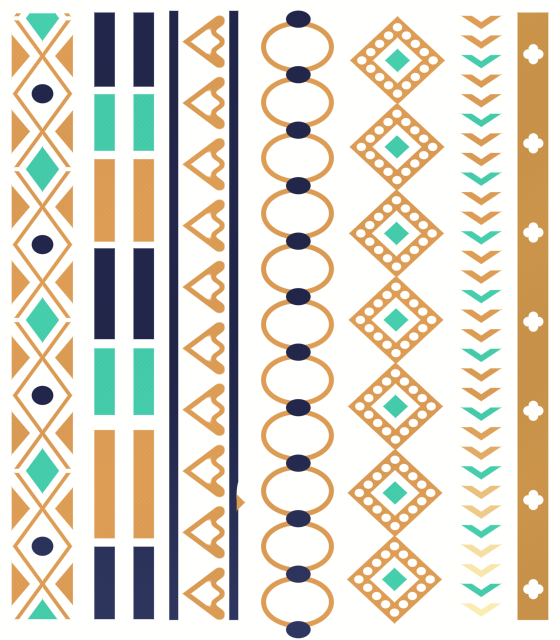
Give the GLSL for this pattern, as a WebGL 2 fragment shader.

```glsl
#version 300 es
precision highp float;
// Seven vertical ornament strips on white: braid, bars, hearts, rings, dotted
// diamonds, chevrons and a pierced band. Each strip snaps to its nearest repeat
// and paints signed distances; the lower chevrons fade and one rail is chipped.
uniform vec2 u_resolution;
out vec4 fragColor;

const vec2 SHEET = vec2(672.0, 768.0);   // design units across the canvas
const vec3 PAPER = vec3(1.0, 1.0, 0.995);
const vec3 GOLD = vec3(0.86, 0.61, 0.33);
const vec3 BAND_GOLD = vec3(0.79, 0.575, 0.29);
const vec3 PALE_GOLD = vec3(0.985, 0.93, 0.70);
const vec3 NAVY = vec3(0.13, 0.15, 0.29);
const vec3 FADED_NAVY = vec3(0.18, 0.21, 0.37);
const vec3 GREEN = vec3(0.27, 0.80, 0.67);
const float TOP = 15.0, BOTTOM = 744.0;
// first centre, spacing, last index
const vec3 HEARTS = vec3(50.0, 73.6, 9.0);
const vec3 BEADS = vec3(23.0, 66.6, 11.0);
const vec3 RINGS = vec3(56.3, 66.6, 10.0);
const vec3 DIAMONDS = vec3(72.5, 103.8, 6.0);
const vec3 CHEVRONS = vec3(27.0, 23.5, 30.0);
const vec3 FLOWERS = vec3(65.0, 107.0, 6.0);
const float BRAID_STEP = 181.0, BRAID_START = 22.0;
const float HEART_LINE = 3.0, RING_LINE = 3.0, BRAID_LINE = 2.2;
const vec2 BARS[7] = vec2[7](vec2(15, 104), vec2(113, 181), vec2(191, 290),
  vec2(298, 407), vec2(418, 498), vec2(516, 646), vec2(656, 743));

float unitsPerPixel;

void paint(inout vec3 base, vec3 ink, float d) {
  base = mix(base, ink, smoothstep(0.75, -0.75, d / unitsPerPixel));
}

float nearest(float y, vec3 row) {
  return clamp(round((y - row.x) / row.y), 0.0, row.z);
}

float localY(float y, vec3 row) { return y - row.x - nearest(y, row) * row.y; }

float ellipse(vec2 p, vec2 r) {
  p = abs(p) + 0.001;
  float k = length(p / r);
  return k * (k - 1.0) / length(p / (r * r));
}

float box(vec2 p, vec2 lo, vec2 hi) {
  vec2 d = max(lo - p, p - hi);
  return max(d.x, d.y);
}

float rhombus(vec2 p, vec2 r) {
  return (dot(abs(p), r.yx) - r.x * r.y) / length(r);
}

float smoothMax(float a, float b, float k) {
  float h = max(k - abs(a - b), 0.0) / k;
  return max(a, b) + h * h * k * 0.25;
}

// Heart lying on its side: a wedge closed by a three-lobed wave
float heart(vec2 p) {
  float wedge = (abs(p.y) - 0.75 * p.x) * 0.8;
  float slope = 1.2 * sin(p.y * 0.25);
  float wave = (p.x - 37.5 - 5.0 * cos(p.y * 0.25)) / sqrt(1.0 + slope * slope);
  return smoothMax(wedge, wave, 7.0);
}

void main() {
  vec2 p = gl_FragCoord.xy / u_resolution * SHEET;
  p.y = SHEET.y - p.y;
  unitsPerPixel = SHEET.y / u_resolution.y;
  vec3 color = PAPER;

  // Uneven ink from layered sines
  float tone = 1.0 + 0.012 * (sin(p.y * 0.021 + p.x * 0.013) + sin(p.x * 1.3 + sin(p.y * 1.1) * 2.0));
  vec3 gold = GOLD * tone;
  vec3 navy = mix(NAVY, FADED_NAVY, smoothstep(450.0, 750.0, p.y)) * tone;
  vec3 green = GREEN * tone;

  // Braid: crossing lines, side triangles, green rhombi and navy beads
  vec2 b = vec2(abs(p.x - 51.0), abs(mod(p.y - BRAID_START + BRAID_STEP * 0.5, BRAID_STEP) - BRAID_STEP * 0.5));
  float c = abs(b.y - BRAID_STEP * 0.25);
  float clip = box(p, vec2(13.5, TOP + 1.0), vec2(87.5, BOTTOM - 1.0));
  float strand = max(abs(b.x - 0.73 * c) * 0.808 - BRAID_LINE, 2.5 - b.y);
  float wedge = max((c - 1.18 * (b.x - 15.0)) * 0.646, b.x - 37.0);
  paint(color, gold, max(min(strand, wedge), clip));
  paint(color, green, max(rhombus(b, vec2(20.0, 27.0)), clip));
  paint(color, navy, max(ellipse(b - vec2(0.0, BRAID_STEP * 0.5), vec2(13.0, 11.5)), clip));

  // Paired bars cycling through three inks
  float barX = abs(abs(p.x - 149.0) - 23.5) - 12.3;
  for (int i = 0; i < 7; i++) {
    vec3 ink = i % 3 == 0 ? navy : (i % 3 == 1 ? green : gold);
    paint(color, ink, max(barX, max(BARS[i].x - p.y, p.y - BARS[i].y)));
  }

  // Heart outlines between two rails, with a chip in the right rail
  paint(color, gold, abs(heart(vec2(p.x - 224.0, localY(p.y, HEARTS)))) - HEART_LINE);
  float rails = max(abs(abs(p.x - 244.5) - 36.0) - 5.4, max(13.0 - p.y, p.y - BOTTOM));
  paint(color, navy, max(rails, -ellipse(p - vec2(290.0, 593.0), vec2(6.0, 20.0))));
  paint(color, gold, max(284.0 - p.x, (abs(p.y - 603.0) + p.x - 294.0) * 0.707));

  // Rings linked by beads
  paint(color, gold, abs(ellipse(vec2(p.x - 357.0, localY(p.y, RINGS)), vec2(40.7, 28.3))) - RING_LINE);
  paint(color, navy, ellipse(vec2(p.x - 358.0, localY(p.y, BEADS)), vec2(14.8, 10.3)));

  // Diamonds drift slightly left; dots walk along each frame side
  vec2 q = abs(vec2(p.x - 477.0 + 0.6 * nearest(p.y, DIAMONDS), localY(p.y, DIAMONDS)));
  q.y *= 1.075;
  paint(color, gold, rhombus(q, vec2(57.0)));
  paint(color, PAPER, rhombus(q, vec2(29.5)));
  paint(color, green, rhombus(q, vec2(15.0)));
  float along = clamp(round((q.x - q.y + 42.8) / 21.4), 0.0, 4.0) * 10.7;
  paint(color, PAPER, ellipse(q - vec2(along, 42.8 - along), vec2(5.6, 5.3)));

  // Chevrons: every third green, the golden ones fading downward
  float index = nearest(p.y, CHEVRONS);
  vec2 v = vec2(abs(p.x - 577.5), localY(p.y, CHEVRONS));
  float arm = v.y + 0.667 * v.x;
  float chevron = max(max(arm - 8.0, -0.5 - arm) * 0.832, -8.0 - v.y);
  vec3 worn = mix(gold, PALE_GOLD, smoothstep(19.0, 30.0, index));
  paint(color, mod(index, 3.0) > 1.5 ? green : worn, chevron);

  // Solid band pierced by four-lobed flowers
  paint(color, BAND_GOLD * tone, box(p, vec2(621.0, TOP), vec2(658.0, BOTTOM)));
  vec2 f = abs(vec2(p.x - 640.0, localY(p.y, FLOWERS)));
  paint(color, PAPER, length(vec2(max(f.x, f.y) - 6.3, min(f.x, f.y))) - 5.8);
  paint(color, PAPER, length(f) - 6.0);

  fragColor = vec4(color, 1.0);
}
```
